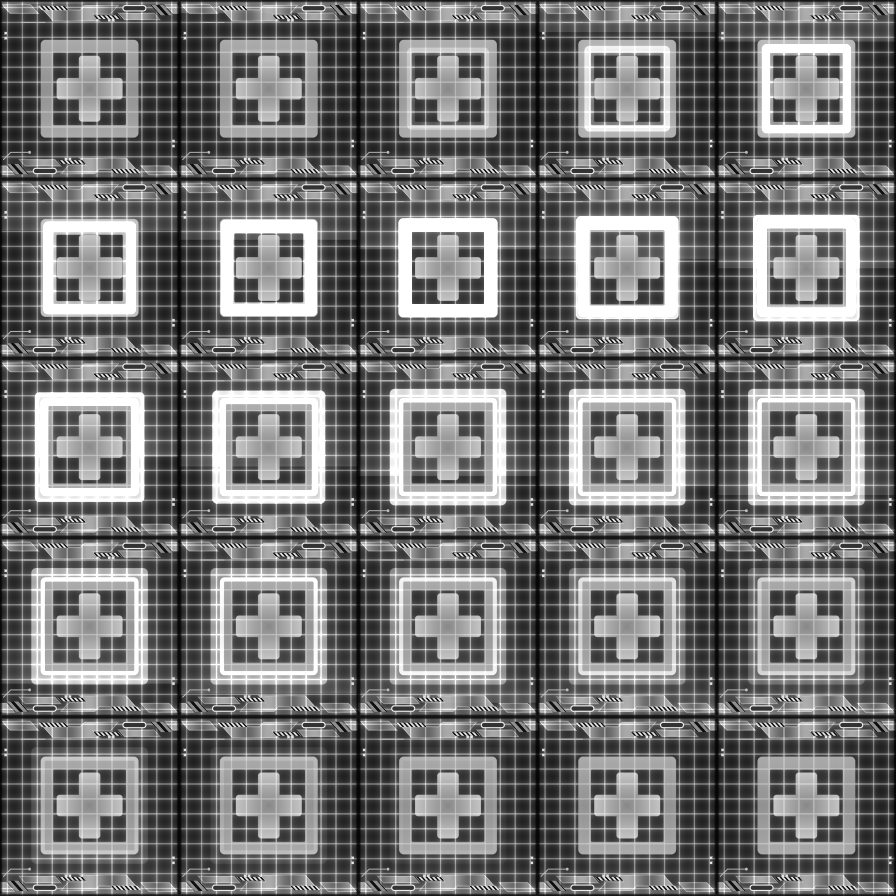
This pattern is drawn by a Shadertoy shader. Its source:

```glsl
// Five by five grey console tiles, each with a glowing grid, a plus and a square frame.
// Slanted boxes form the trim; the tile index drives a square pulse that grows and
// fades, and a scan band that sinks, reading left to right from the top row.

const float TILES = 5.0;
const float GRID_LINES = 12.0;

float fill(float d, float aa) {
    return 1.0 - smoothstep(-aa, aa, d);
}

float roundBox(vec2 p, vec2 halfSize, float radius) {
    vec2 d = abs(p) - halfSize + radius;
    return length(max(d, 0.0)) + min(max(d.x, d.y), 0.0) - radius;
}

// Distance to a box given by two corners, sheared along x
float slab(vec2 p, vec2 lo, vec2 hi, float slant) {
    p.x -= slant * (p.y - lo.y);
    return roundBox(p - 0.5 * (lo + hi), 0.5 * (hi - lo), 0.0);
}

float segment(vec2 p, vec2 a, vec2 b) {
    vec2 ab = b - a;
    return length(p - a - ab * clamp(dot(p - a, ab) / dot(ab, ab), 0.0, 1.0));
}

float squareRing(vec2 p, float inner, float outer, float aa) {
    float hole = roundBox(p, vec2(inner), 0.008);
    return fill(max(roundBox(p, vec2(outer), 0.027), -hole), aa);
}

// x: sharp grid lines, y: their soft halo
vec2 gridLight(vec2 p, float aa) {
    vec2 d = abs(fract(p * GRID_LINES) - 0.5) / GRID_LINES;
    vec2 lines = 1.0 - smoothstep(vec2(0.001), vec2(0.003 + aa), d);
    vec2 halo = exp(-d * 75.0);
    return vec2(max(lines.x, lines.y) + 0.4 * lines.x * lines.y, halo.x + halo.y);
}

float hatch(vec2 p, float period, float slant, float aa) {
    float d = abs(fract((p.x - slant * p.y) / period) - 0.5) * period;
    return fill(d - 0.27 * period, aa);
}

// Plates, hatching, pill and markers along one edge; y runs inward from that edge
float drawTrim(float shade, vec2 q, float gridLine, float aa) {
    float plates = slab(q, vec2(0.01, 0.025), vec2(0.17, 0.075), 0.9);
    plates = min(plates, slab(q, vec2(0.24, 0.055), vec2(0.50, 0.118), 0.9));
    plates = min(plates, slab(q, vec2(0.47, 0.030), vec2(0.66, 0.080), -0.9));
    plates = min(plates, slab(q, vec2(0.66, 0.073), vec2(0.86, 0.110), 0.9));
    plates = min(plates, slab(q, vec2(0.92, 0.025), vec2(0.99, 0.075), 0.9));

    float plateShade = 0.58 + 0.16 * cos(q.x * 25.0) + 0.25 * gridLine;
    shade = mix(shade, plateShade, 0.85 * fill(plates, aa));
    shade += 0.22 * fill(abs(plates) - 0.003, aa);

    // Fine slanted bars beside the plates
    float bars = min(slab(q, vec2(0.21, 0.033), vec2(0.36, 0.057), 0.9),
                     slab(q, vec2(0.52, 0.086), vec2(0.66, 0.106), 0.9));
    shade = mix(shade, 0.08 + 0.8 * hatch(q, 0.025, 0.9, aa), fill(bars, aa));
    float slashes = slab(q, vec2(0.84, 0.028), vec2(0.91, 0.085), 0.9);
    shade = mix(shade, 0.06 + 0.5 * hatch(q, 0.045, 0.9, aa), fill(slashes, aa));

    // Outlined pill
    float pill = roundBox(q - vec2(0.75, 0.046), vec2(0.064, 0.015), 0.015);
    shade = mix(shade, 0.2, fill(pill, aa));
    shade = mix(shade, 0.97, fill(abs(pill) - 0.003, aa));

    // Paired square markers
    for (float k = 0.0; k < 2.0; k++) {
        float marker = min(roundBox(q - vec2(0.61 + 0.022 * k, 0.113), vec2(0.007), 0.0),
                           roundBox(q - vec2(0.032, 0.185 + 0.028 * k), vec2(0.007), 0.0));
        shade = mix(shade, 0.9, fill(marker, aa));
    }
    return shade;
}

// Thin traces near the left corners
float traces(vec2 p, float aa) {
    float d = min(segment(p, vec2(0.02, 0.89), vec2(0.06, 0.85)),
                  segment(p, vec2(0.06, 0.85), vec2(0.16, 0.85)));
    d = min(d, segment(p, vec2(0.12, 0.125), vec2(0.25, 0.125)));
    float dotEnd = length(p - vec2(0.165, 0.85)) - 0.008;
    return fill(min(d - 0.0025, dotEnd), aa);
}

void mainImage(out vec4 fragColor, in vec2 fragCoord) {
    vec2 uv = fragCoord / iResolution.xy * TILES;
    uv.y = TILES - uv.y;
    vec2 tile = floor(uv);
    vec2 p = fract(uv);
    vec2 c = p - vec2(0.5, 0.495);
    float index = tile.x + TILES * tile.y;
    float aa = 0.7 * TILES / iResolution.y;

    // Dark backdrop, lit towards the middle, under the grid
    vec2 grid = gridLight(p, aa);
    float glow = exp(-7.0 * dot(c, c));
    float shade = 0.07 + 0.13 * glow + grid.x * (0.2 + 0.12 * glow) + 0.14 * grid.y;

    // Scan band with a sharp lower edge and a fading tail
    float above = 0.02 + 0.053 * index - p.y;
    shade += 0.14 * fill(-above, aa) * exp(-4.0 * max(above, 0.0));

    // Fixed frame and the pulse that spreads from it
    float strength = smoothstep(0.0, 7.0, index) * (1.0 - smoothstep(9.0, 24.0, index));
    float reach = 0.21 + 0.115 * min(index / 12.0, 1.0);
    float frame = squareRing(c, 0.203, 0.273, aa);
    shade = mix(shade, 0.61 + 0.1 * abs(c.y) / 0.27 + 0.08 * grid.x, 0.9 * frame);
    shade += 0.62 * strength * squareRing(c, max(reach - 0.075, 0.185), reach, aa);
    shade += 0.16 * strength * exp(-22.0 * abs(roundBox(c, vec2(reach), 0.027)));

    // Plus sign, lighter at the arm ends
    float plus = min(roundBox(c, vec2(0.184, 0.06), 0.018),
                     roundBox(c, vec2(0.06, 0.184), 0.018));
    float plusShade = 0.56 + 1.4 * max(abs(c.x), abs(c.y)) + 0.1 * grid.x;
    shade = mix(shade, plusShade, 0.92 * fill(plus, aa));

    // Trim along the top, turned half round for the bottom
    vec2 q = p.y < 0.5 ? p : 1.0 - p;
    shade += 0.28 * exp(-14.0 * q.y);
    shade = drawTrim(shade, q, grid.x, aa);
    shade = mix(shade, 0.75, traces(p, aa));

    // Dark seams between tiles
    vec2 edge = min(p, 1.0 - p);
    shade *= mix(0.2, 1.0, smoothstep(0.004, 0.018, min(edge.x, edge.y)));

    fragColor = vec4(vec3(clamp(shade, 0.0, 1.0)), 1.0);
}
```
